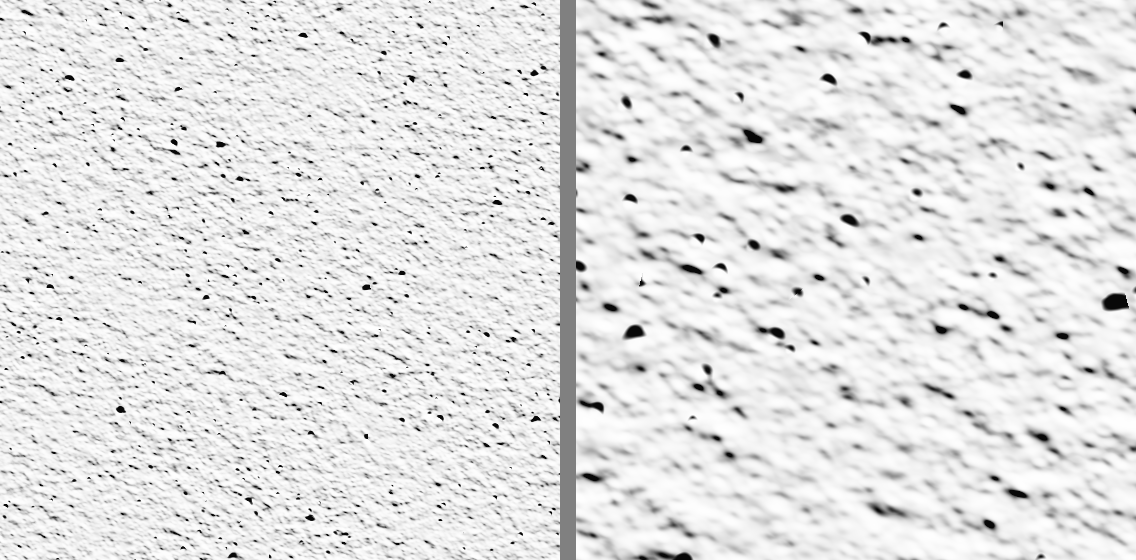
Left, the full canvas; right, a detail of the centre.
Give the GLSL for this texture, as a three.js fragment shader.

```glsl
// Rough white plaster: fine raking-light relief with scattered dark pits.
varying vec2 vUv;

#define GRAIN_SCALE 56.0      // coarsest grains across the canvas
#define GRAIN_STRETCH 1.3     // grain length over height
#define GRAIN_TILT -0.35      // direction of the grain, radians
#define SHADE_BASE 0.065      // darkness of a level spot
#define SHADE_GAIN 0.92       // how steeply slopes turn dark
#define PIT_CHANCE 0.11       // share of cells that hold a pit
#define BIG_PIT 0.0068        // largest radius of the big pits
#define SMALL_PIT 0.0036      // largest radius of the small pits
#define EDGE 0.0011           // softness of pit edges
#define PIT_DARKNESS 0.97

vec3 hash3(vec2 cell) {
  vec3 h = fract(cell.xyx * vec3(0.1031, 0.1030, 0.0973));
  h += dot(h, h.yxz + 33.33);
  return fract((h.xxy + h.yzz) * h.zyx);
}

vec2 rotate(vec2 p, float angle) {
  float c = cos(angle), s = sin(angle);
  return vec2(c * p.x + s * p.y, c * p.y - s * p.x);
}

// Slope along y of a field of random round bumps and dents, one per cell
float bumpSlope(vec2 p) {
  vec2 cell = floor(p);
  float slope = 0.0;
  for (int j = -1; j <= 1; j++) {
    for (int i = -1; i <= 1; i++) {
      vec2 id = cell + vec2(float(i), float(j));
      vec3 rnd = hash3(id);
      vec2 v = p - id - rnd.xy;
      float fall = max(1.0 - dot(v, v), 0.0);
      slope += (2.0 * rnd.z - 1.0) * 6.0 * fall * fall * v.y;
    }
  }
  return slope;
}

// Three sizes of grain, positive on the shaded side
float grainSlope(vec2 uv) {
  vec2 p = rotate(uv, GRAIN_TILT) * GRAIN_SCALE;
  p.x /= GRAIN_STRETCH;
  return 0.50 * bumpSlope(p)
       + 0.85 * bumpSlope(p * 1.8 + 17.3)
       + 0.75 * bumpSlope(p * 3.3 + 41.7);
}

// Broad smooth and rough areas from layered sines, about -1 to 1
float patches(vec2 uv) {
  vec2 w = uv + 0.06 * sin(uv.yx * 13.0 + vec2(1.0, 4.0));
  return 0.5 * sin(w.x * 9.0 + w.y * 14.0 + 2.0)
       + 0.3 * sin(w.x * 23.0 - w.y * 17.0)
       + 0.3 * sin(w.x * 11.0 - w.y * 31.0 + 5.0);
}

// Pits as bent ellipses; x is the shadow, y the lit bump beneath it
vec2 pits(vec2 uv, float scale, float maxRadius, float chance, float wobble) {
  vec2 cell = floor(uv * scale);
  vec2 result = vec2(0.0);
  for (int j = -1; j <= 1; j++) {
    for (int i = -1; i <= 1; i++) {
      vec2 id = cell + vec2(float(i), float(j));
      vec3 place = hash3(id + scale);
      vec3 shape = hash3(id + scale + 71.0);
      float present = step(place.z, chance);
      float radius = maxRadius * mix(0.45, 1.0, shape.x * shape.x);
      vec2 v = uv - (id + place.xy) / scale;
      vec2 q = rotate(v, GRAIN_TILT + 1.1 * (shape.y - 0.5)) / radius;

      // The ends bend down around the bump
      float bend = 0.4 * shape.z;
      vec2 e = vec2(q.x, q.y + bend * q.x * q.x) / vec2(1.25, mix(0.85, 0.55, shape.z));
      float dist = (length(e) - 1.0 - wobble) * radius * 0.7;
      float shadow = 1.0 - smoothstep(-EDGE, EDGE, dist);
      float bump = 1.0 - smoothstep(0.5, 1.5, length(q + vec2(0.2, 1.4)));
      result = max(result, present * vec2(shadow, bump));
    }
  }
  return result;
}

void main() {
  // Relief shading with a long dark tail
  float rough = patches(vUv);
  float slope = grainSlope(vUv) * (1.0 + 0.17 * rough);
  float dark = SHADE_BASE * exp(SHADE_GAIN * slope);

  // Two sizes of pits, denser on rough areas
  float chance = PIT_CHANCE * (1.0 + 0.7 * rough);
  float wobble = 0.16 * clamp(slope, -2.0, 2.0);
  vec2 pit = max(pits(vUv, 22.0, BIG_PIT, chance, wobble),
                 pits(vUv, 45.0, SMALL_PIT, chance, wobble));

  dark = min(dark, PIT_DARKNESS) * (1.0 - 0.75 * pit.y);
  dark = mix(dark, PIT_DARKNESS, pit.x);
  gl_FragColor = vec4(vec3(1.0 - dark), 1.0);
}
```
